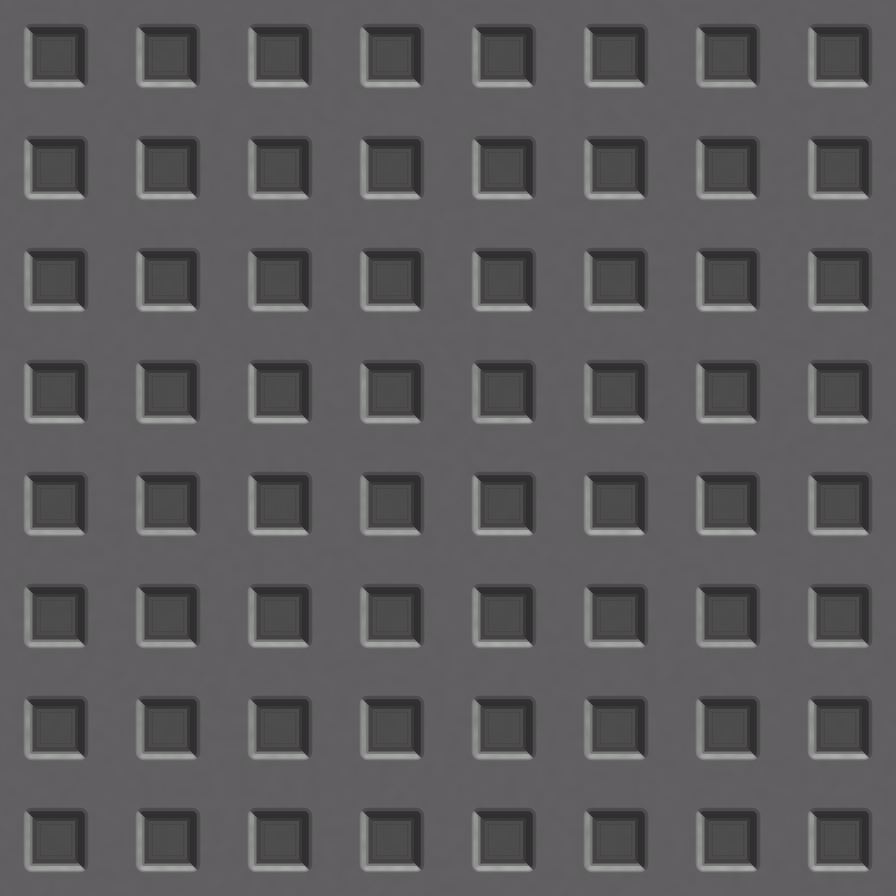
Write a Shadertoy shader that draws this pattern.

```glsl
float hash(vec2 p) {
    vec3 q = fract(p.xyx * vec3(0.1031, 0.103, 0.0973));
    q += dot(q, q.yzx + 33.33);
    return fract((q.x + q.y) * q.z);
}

float gradientDot(vec2 corner, vec2 offset, float period) {
    float angle = 6.2832 * hash(mod(corner, period));
    return dot(vec2(cos(angle), sin(angle)), offset);
}

// Gradient noise that wraps after a whole period
float wrappedNoise(vec2 p, float period) {
    vec2 i = floor(p), f = fract(p);
    vec2 u = f * f * f * (f * (f * 6.0 - 15.0) + 10.0);
    vec2 e = vec2(1.0, 0.0);
    float low = mix(gradientDot(i, f, period), gradientDot(i + e, f - e, period), u.x);
    float high = mix(gradientDot(i + e.yx, f - e.yx, period), gradientDot(i + 1.0, f - 1.0, period), u.x);
    return mix(low, high, u.y);
}

float roundedSquare(vec2 p, float halfSize, float radius) {
    vec2 q = abs(p) - halfSize + radius;
    return length(max(q, 0.0)) + min(max(q.x, q.y), 0.0) - radius;
}

void mainImage(out vec4 fragColor, in vec2 fragCoord) {
    vec2 uv = fragCoord / iResolution.xy;
    vec2 cell = floor(uv * 8.0);
    vec2 p = fract(uv * 8.0) - 0.5;
    float blur = 6.0 / iResolution.y;
    float depth = -roundedSquare(p, 0.288, 0.075);

    // Wall direction, softly mitred at the corners
    vec2 wall = normalize(pow(abs(p) * 4.0 + 0.01, vec2(6.0))) * sign(p);
    float lit = smoothstep(-0.05, 0.3, -wall.x - wall.y);
    float lower = smoothstep(0.5, 0.95, -wall.y);

    // Plate with faint mottling
    float grain = wrappedNoise(uv * 64.0, 64.0);
    vec3 color = vec3(0.38, 0.373, 0.38) + 0.008 * grain;

    // Rim, sloping wall, foot and floor, from the outside in
    vec3 rim = mix(vec3(0.30), vec3(0.48, 0.485, 0.48), lit);
    vec3 highlight = mix(vec3(0.55, 0.56, 0.55), vec3(0.64), lower);
    highlight += 0.04 * (hash(cell + 7.0) - 0.5) + 0.06 * grain;
    vec3 slope = mix(vec3(0.20, 0.19, 0.20), highlight, lit);
    vec3 innerSlope = mix(vec3(0.19, 0.185, 0.19), vec3(0.46, 0.465, 0.46), lit);
    vec3 foot = mix(vec3(0.23, 0.22, 0.225), vec3(0.275, 0.262, 0.265), lit);
    color = mix(color, rim, smoothstep(-blur, blur, depth));
    float slopeStart = mix(0.03, 0.014, lit);
    color = mix(color, slope, smoothstep(-blur, blur, depth - slopeStart));
    color = mix(color, innerSlope, smoothstep(-blur, blur, depth - 0.056));
    float footStart = mix(0.092, 0.078, lit);
    color = mix(color, foot, smoothstep(-blur, blur, depth - footStart));
    color = mix(color, vec3(0.30) + 0.006 * grain, smoothstep(-blur, blur, depth - 0.118));

    // Thin groove around the floor
    color -= 0.025 * (1.0 - smoothstep(0.003, 0.003 + blur, abs(depth - 0.148)));

    fragColor = vec4(color, 1.0);
}
```
